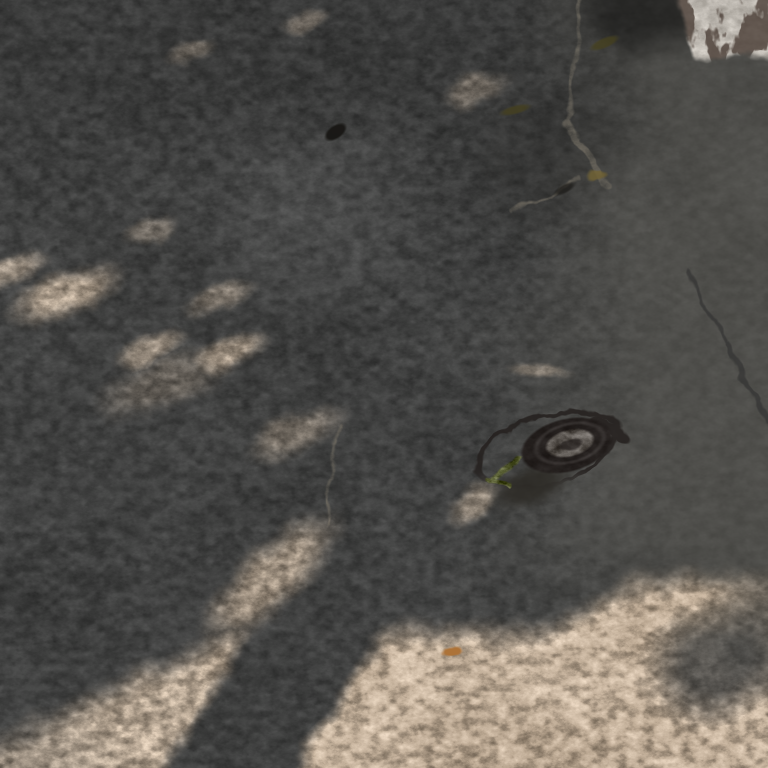
Give the GLSL for this texture, as a three.js fragment shader.

```glsl
// Shaded, cracked asphalt with dappled sunlight, a small wheel, leaves and a whitewashed base.
#define ASPHALT vec3(.247, .249, .247)
#define WORN vec3(.325, .322, .305)
#define SUN vec3(.75, .675, .59)
#define RUBBER vec3(.14, .122, .115)
#define LEAF vec3(.27, .25, .12)
#define WHITEWASH vec3(.74, .72, .69)
#define GRAIN 105.
#define RAGGED .022
#define SOFT .0018

varying vec2 vUv;

float hash(vec2 p) {
  vec3 q = fract(p.xyx * .1031);
  q += dot(q, q.yzx + 33.33);
  return fract((q.x + q.y) * q.z);
}

float noise(vec2 p) {
  vec2 i = floor(p), f = fract(p);
  f = f * f * (3. - 2. * f);
  return mix(mix(hash(i), hash(i + vec2(1, 0)), f.x),
             mix(hash(i + vec2(0, 1)), hash(i + vec2(1, 1)), f.x), f.y);
}

float fbm(vec2 p) {
  float sum = 0., amp = .533;
  for (int i = 0; i < 4; i++) {
    sum += amp * noise(p);
    p = mat2(1.6, 1.2, -1.2, 1.6) * p + 7.3;
    amp *= .5;
  }
  return sum;
}

// Normalised radius in a tilted ellipse (centre, radii): 1 on its rim
float oval(vec2 p, vec4 e, float tilt) {
  p -= e.xy;
  float s = sin(tilt), k = cos(tilt);
  return length(vec2(k * p.x + s * p.y, k * p.y - s * p.x) / e.zw);
}

float glow(vec2 p, vec4 e, float tilt) {
  return 1. - smoothstep(.4, 1.3, oval(p, e, tilt));
}

float disc(vec2 p, vec4 e, float tilt) {
  return 1. - smoothstep(-SOFT, SOFT, (oval(p, e, tilt) - 1.) * e.w);
}

// Stroke between the points ab.xy and ab.zw
float line(vec2 p, vec4 ab, float width) {
  vec2 d = ab.zw - ab.xy;
  p -= ab.xy;
  float t = clamp(dot(p, d) / dot(d, d), 0., 1.);
  return 1. - smoothstep(width - SOFT, width + SOFT, length(p - d * t));
}

// Adds one fleck of sun
void fleck(inout float s, vec2 p, float x, float y, float r, float power) {
  s = max(s, power * glow(p, vec4(x, y, r, .42 * r), .35));
}

// Amount of sunlight reaching the ground
float sunlight(vec2 p) {
  float top = .175 + .07 * smoothstep(.68, .86, p.x);
  float s = smoothstep(-.012, .018, p.x - .385 - .64 * p.y) * smoothstep(.025, -.03, p.y - top);
  s *= 1. - .85 * glow(p, vec4(.93, .135, .085, .075), .3);
  s *= 1. - .7 * glow(p, vec4(1.01, .18, .08, .08), 0.);
  float left = smoothstep(.014, -.014, p.x - .215 - .62 * p.y);
  left *= smoothstep(.025, -.03, p.y - .035 - .45 * p.x);
  s = max(s, left * mix(.6, .85, smoothstep(0., .2, p.x)));
  s = max(s, .72 * glow(p, vec4(.352, .245, .105, .038), .78));
  s = max(s, .55 * glow(p, vec4(.617, .343, .034, .021), .75));
  s = max(s, .4 * glow(p, vec4(.703, .518, .038, .01), -.1));
  fleck(s, p, .085, .615, .07, .75);
  fleck(s, p, .015, .647, .045, .6);
  fleck(s, p, .198, .545, .045, .58);
  fleck(s, p, .298, .538, .05, .68);
  fleck(s, p, .287, .61, .045, .42);
  fleck(s, p, .21, .5, .08, .3);
  fleck(s, p, .197, .7, .036, .32);
  fleck(s, p, .25, .932, .033, .34);
  fleck(s, p, .395, .972, .03, .34);
  fleck(s, p, .62, .882, .044, .35);
  fleck(s, p, .385, .435, .062, .4);
  return s;
}

void main() {
  vec2 p = vUv;
  vec2 q = p + RAGGED * (vec2(fbm(p * 28.), fbm(p * 28. + 41.)) - .5);
  float grain = fbm(p * vec2(.8, 1.1) * GRAIN) - .5;
  float stain = fbm(p * 9. + 3.) - .5;

  // Ground: worn to the right, dark around the broken patch
  float worn = smoothstep(.58, .92, p.x + .15 * stain) * smoothstep(.05, .3, p.y);
  vec3 col = mix(ASPHALT, WORN, .8 * worn) + .05 * stain + grain * mix(.17, .07, worn);
  col += .035 * glow(q, vec4(.42, .72, .15, .12), .5);
  col *= 1. - .1 * smoothstep(.75, 1., p.y);
  col *= 1. - .2 * glow(q, vec4(.71, .79, .1, .09), .4);
  col *= 1. - .45 * glow(q, vec4(.84, .99, .09, .06), 0.);

  // Cracks: pale upper run with branches, dark lower run
  float pale = line(q, vec4(.755, 1, .74, .84), .0025);
  pale = max(pale, line(q, vec4(.74, .84, .79, .755), .005));
  pale = max(pale, line(q, vec4(.755, .765, .665, .725), .002));
  pale = max(pale, line(q, vec4(.445, .445, .424, .32), .0018));
  col = mix(col, vec3(.43, .41, .37), pale * (.55 + grain));
  float dark = line(q, vec4(.9, .645, .945, .55), .0025);
  dark = max(dark, line(q, vec4(.945, .55, 1, .45), .0035));
  col = mix(col, vec3(.19), .65 * dark);

  float sun = sunlight(q) * (1. + .7 * grain);
  col = mix(col, SUN + .42 * grain + .12 * stain, clamp(sun, 0., 1.));

  // Wheel with its shadow, cord and weeds
  col = mix(col, vec3(.17, .16, .14), .8 * glow(q, vec4(.69, .366, .055, .026), .45));
  float cord = abs(oval(q, vec4(.715, .415, .095, .045), .3) - 1.) * .05;
  cord = smoothstep(.004, .0015, cord) * smoothstep(.36, .39, p.y);
  cord = max(cord, line(q, vec4(.775, .455, .815, .427), .009));
  col = mix(col, RUBBER, .85 * cord);
  vec4 hub = vec4(.742, .423, .031, .017);
  float rim = abs(oval(p, hub, .25) - 1.45);
  vec3 wheel = RUBBER + .07 * smoothstep(.2, 0., rim) + .1 * grain;
  wheel = mix(wheel, vec3(.36, .34, .32) + .5 * grain, disc(p, hub, .25));
  wheel = mix(wheel, RUBBER, .7 * disc(q, hub * vec4(1, 1, .45, .4), .25));
  col = mix(col, wheel, disc(p, vec4(.738, .42, .06, .034), .25));
  float weed = line(q, vec4(.638, .372, .665, .366), .004);
  weed = max(weed, line(q, vec4(.645, .375, .678, .407), .003));
  col = mix(col, vec3(.39, .42, .2) + grain, .75 * weed);

  // Fallen leaves and pebbles
  float leaf = disc(p, vec4(.787, .944, .018, .006), .4);
  leaf += disc(p, vec4(.671, .857, .018, .005), .25);
  col = mix(col, LEAF, .8 * leaf);
  float bits = disc(p, vec4(.437, .828, .015, .008), .6);
  bits += .7 * disc(p, vec4(.735, .754, .014, .005), .5);
  col = mix(col, vec3(.1, .095, .085), bits);
  col = mix(col, vec3(.45, .39, .2), .8 * disc(q, vec4(.778, .77, .013, .006), .1));
  col = mix(col, vec3(.68, .45, .22), disc(q, vec4(.593, .149, .011, .006), 0.));

  // Whitewashed base with bare, brown patches
  float base = smoothstep(-.004, .004, q.x - .882 - .3 * (1. - p.y)) * smoothstep(.922, .932, q.y);
  float bare = fbm(p * vec2(45, 28)) + .22 * glow(p, vec4(.98, .95, .04, .025), .3);
  bare = .8 * smoothstep(.52, .62, bare);
  col = mix(col, mix(WHITEWASH + .3 * grain, vec3(.29, .24, .21), bare), base);

  gl_FragColor = vec4(clamp(col, 0., 1.), 1.);
}
```
